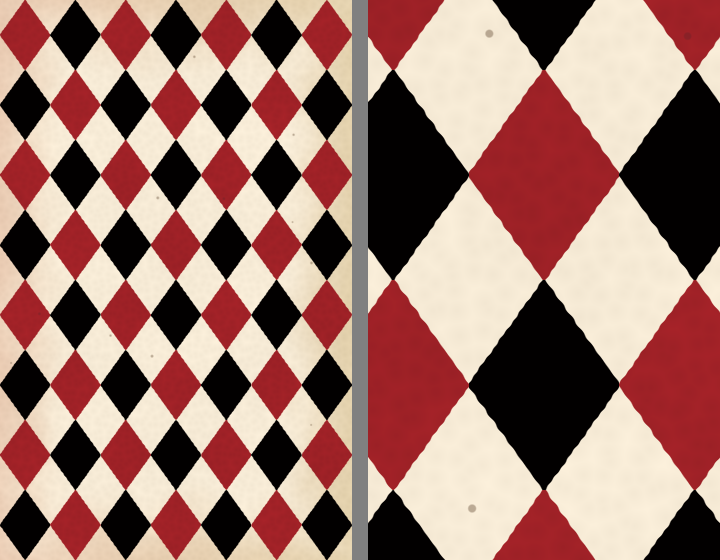
Left, the full canvas; right, a detail of the centre.
Reproduce this pattern procedurally as a Shadertoy shader.

```glsl
const vec2 REPEATS = vec2(7.0, 8.0);          // diamonds across and down
const vec3 CREAM = vec3(0.968, 0.922, 0.840);
const vec3 TAN = vec3(0.905, 0.810, 0.690);
const vec3 PINK_TINT = vec3(0.012, -0.012, 0.012);
const vec3 RED = vec3(0.625, 0.130, 0.152);
const vec3 BLACK = vec3(0.008, 0.0, 0.0);
const vec3 SPECK = vec3(0.43, 0.34, 0.25);
const float INK_SPREAD = 0.0006;              // lengths are in canvas heights
const float EDGE_ROUGHNESS = 0.0004;
const float STAIN_REACH = 0.14;
const float BLOTCH_SCALE = 11.0;
const float GRAIN_SCALE = 85.0;
const float SPECK_SCALE = 24.0;
const float SPECK_CHANCE = 0.06;

vec2 hash2(vec2 p) {
    vec3 q = fract(p.xyx * vec3(0.1031, 0.1030, 0.0973));
    q += dot(q, q.yzx + 33.33);
    return fract((q.xx + q.yz) * q.zy);
}

// Distance to the nearest scattered point
float cellular(vec2 p) {
    vec2 cell = floor(p), f = fract(p);
    float nearest = 4.0;
    for (int y = -1; y <= 1; y++)
    for (int x = -1; x <= 1; x++) {
        vec2 offset = vec2(x, y);
        vec2 toPoint = offset + hash2(cell + offset) - f;
        nearest = min(nearest, dot(toPoint, toPoint));
    }
    return sqrt(nearest);
}

// Soft mottling from warped sines
float layeredSines(vec2 p) {
    float sum = 0.0, weight = 0.5;
    for (int i = 0; i < 5; i++) {
        sum += weight * sin(p.x + 1.7 * sin(p.y)) * cos(p.y - 0.8 * p.x);
        p = mat2(1.2, 1.5, -1.5, 1.2) * p + 2.3;
        weight *= 0.6;
    }
    return sum;
}

// Sparse small flecks, one candidate per cell
float specks(vec2 p, float pixel) {
    vec2 cell = floor(p);
    vec2 seed = hash2(cell + 71.0);
    float radius = mix(0.025, 0.06, seed.y);
    float dist = length(fract(p) - mix(vec2(0.2), vec2(0.8), hash2(cell + 19.0)));
    float present = step(seed.x, SPECK_CHANCE);
    return present * (1.0 - smoothstep(radius - pixel, radius + pixel, dist));
}

vec3 agedPaper(vec2 p, float aspect, float mottle, float grain) {
    vec2 margin = min(p, vec2(aspect, 1.0) - p);
    float border = min(margin.x, margin.y);
    float blotch = cellular(p * BLOTCH_SCALE + 0.3 * mottle) - 0.45;
    float wornDepth = border + 0.03 * mottle + 0.035 * blotch;
    float stain = 1.0 - smoothstep(-0.02, STAIN_REACH, wornDepth);
    vec3 paper = mix(CREAM, TAN, stain);
    paper += PINK_TINT * stain * (1.0 - 2.0 * p.x / aspect);
    return paper + 0.012 * mottle + 0.03 * (grain - 0.45);
}

void mainImage(out vec4 fragColor, in vec2 fragCoord) {
    float pixel = 1.0 / iResolution.y;
    vec2 p = fragCoord * pixel;
    float aspect = iResolution.x * pixel;
    float mottle = layeredSines(p * 9.0);
    float grain = cellular(p * GRAIN_SCALE);

    // Diamonds touching at their tips
    vec2 grid = fragCoord / iResolution.xy * REPEATS;
    vec2 cell = floor(grid);
    vec2 local = abs(fract(grid) - 0.5);
    float slope = length(REPEATS / vec2(aspect, 1.0));
    float dist = (local.x + local.y - 0.5) / slope - INK_SPREAD;
    dist += EDGE_ROUGHNESS * sin(p.y * 760.0) * sin(p.x * 310.0 + p.y * 170.0);
    float coverage = 1.0 - smoothstep(-0.75 * pixel, 0.75 * pixel, dist);

    // Alternating inks with faint wear in the red
    float isRed = mod(cell.x + cell.y, 2.0);
    vec3 wornRed = RED * (1.0 + 0.035 * mottle + 0.06 * (grain - 0.45));
    vec3 ink = mix(BLACK, wornRed, isRed);

    vec3 color = mix(agedPaper(p, aspect, mottle, grain), ink, coverage);
    float fleck = specks(p * SPECK_SCALE, pixel * SPECK_SCALE);
    color = mix(color, min(color, SPECK), 0.45 * fleck);
    fragColor = vec4(clamp(color, 0.0, 1.0), 1.0);
}
```
